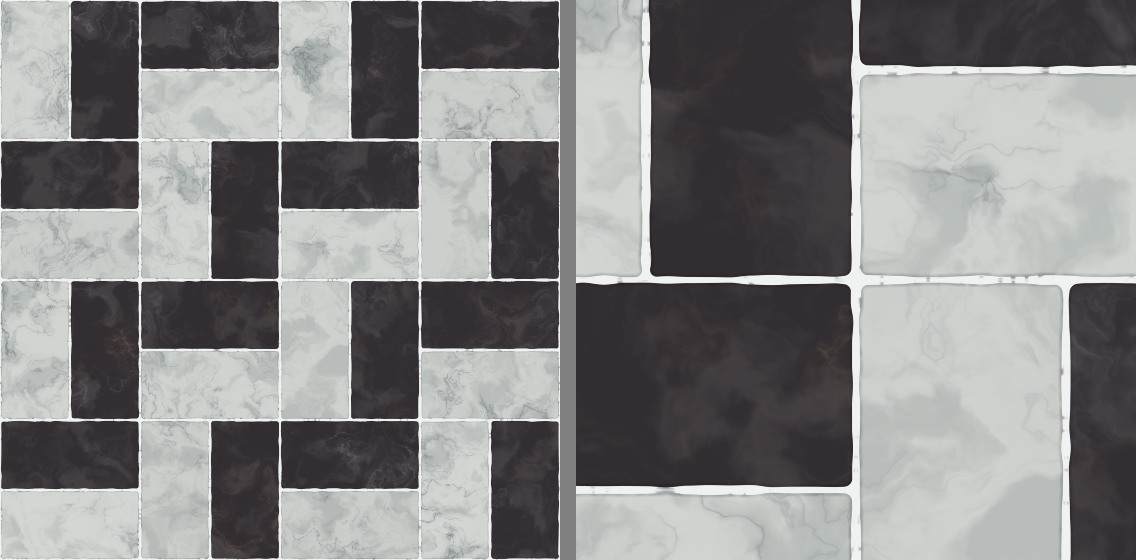
Left, the full canvas; right, a detail of the centre.
A WebGL 1 fragment shader for this texture:

```glsl
precision highp float;

uniform vec2 u_resolution;

const float CELLS = 4.0;             // square tile pairs across and down
const float JOINT = 0.0095;          // half joint width, in cells
const float CORNER = 0.018;          // tile corner radius, in cells
const float WOBBLE = 0.007;          // unevenness of the tile edges, in cells
const float RIM_WIDTH = 0.010;       // shaded band along the tile edge, in cells
const float NOISE_PERIOD = 256.0;
const float EDGE_PERIOD = 80.0;
const float SPECK_PERIOD = 256.0;

const vec3 JOINT_COLOR = vec3(0.94, 0.95, 0.95);
const vec3 SPECK_COLOR = vec3(0.46, 0.45, 0.47);
const vec3 LIGHT_BASE = vec3(0.815, 0.825, 0.812);
const vec3 LIGHT_SHADE = vec3(0.725, 0.745, 0.735);
const vec3 LIGHT_VEIN = vec3(0.47, 0.50, 0.51);
const vec3 DARK_BASE = vec3(0.195, 0.178, 0.192);
const vec3 DARK_SHADE = vec3(0.265, 0.245, 0.255);
const vec3 DARK_VEIN = vec3(0.48, 0.46, 0.48);
const vec3 DARK_VEIN_WARM = vec3(0.42, 0.35, 0.31);

float hash(vec2 p) {
  vec3 q = fract(p.xyx * 0.1031);
  q += dot(q, q.yzx + 33.33);
  return fract((q.x + q.y) * q.z);
}

// Value noise that wraps after a whole number of lattice steps
float noise(vec2 p, float period) {
  vec2 i = floor(p);
  vec2 f = fract(p);
  f = f * f * (3.0 - 2.0 * f);
  vec2 a = mod(i, period);
  vec2 b = mod(i + 1.0, period);
  return mix(mix(hash(a), hash(vec2(b.x, a.y)), f.x),
             mix(hash(vec2(a.x, b.y)), hash(b), f.x), f.y);
}

float fbm(vec2 p) {
  float sum = 0.0;
  float amplitude = 0.5;
  for (int i = 0; i < 5; i++) {
    sum += amplitude * noise(p, NOISE_PERIOD);
    p = mat2(1.6, 1.2, -1.2, 1.6) * p + 7.3;
    amplitude *= 0.5;
  }
  return sum / 0.97;
}

float roundedBox(vec2 p, vec2 halfSize, float radius) {
  vec2 q = abs(p) - halfSize + radius;
  return length(max(q, 0.0)) + min(max(q.x, q.y), 0.0) - radius;
}

// Thin line with a soft halo where the field crosses its middle value
float veinLine(float field) {
  float ridge = abs(field - 0.5);
  return 0.75 * exp(-ridge * 55.0) + 0.25 * exp(-ridge * 14.0);
}

vec3 marble(vec2 p, float dark, float strength) {
  vec2 warp = vec2(fbm(p * 4.0), fbm(p * 4.0 + 37.0)) - 0.5;
  float cloud = fbm(p * 5.0 + warp * 2.5 + 11.0);
  float mask = smoothstep(0.42, 0.68, fbm(p * 3.0 + 53.0));
  float broad = veinLine(fbm(p * 2.6 + warp * 2.4 + 91.0));
  float fine = veinLine(fbm(p * 6.0 + warp * 3.0 + 23.0));
  float vein = strength * (broad * (0.25 + 0.75 * mask) + 0.6 * fine * mask);

  vec3 light = mix(LIGHT_SHADE, LIGHT_BASE, smoothstep(0.28, 0.54, cloud));
  light = mix(light, LIGHT_VEIN, min(0.62 * vein, 0.8));
  vec3 black = mix(DARK_BASE, DARK_SHADE, smoothstep(0.46, 0.74, cloud));
  float warmth = smoothstep(0.4, 0.6, noise(p * 1.5 + 5.0, NOISE_PERIOD));
  vec3 veinColor = mix(DARK_VEIN, DARK_VEIN_WARM, warmth);
  black = mix(black, veinColor, min(0.52 * vein, 0.8));
  return mix(light, black, dark);
}

void main() {
  vec2 uv = gl_FragCoord.xy / u_resolution;
  float pixel = CELLS / min(u_resolution.x, u_resolution.y);

  // Basket weave: alternate cells swap axes, each split into light and dark
  vec2 cell = floor(uv * CELLS);
  vec2 local = fract(uv * CELLS);
  if (mod(cell.x + cell.y, 2.0) < 0.5) local = local.yx;
  float dark = step(0.5, local.x);
  local.x -= 0.5 * dark;

  // Tile outline with slightly uneven edges
  float wobble = WOBBLE * (noise(uv * EDGE_PERIOD, EDGE_PERIOD) - 0.5);
  float d = roundedBox(local - vec2(0.25, 0.5), vec2(0.25, 0.5) - JOINT, CORNER) + wobble;
  float tile = 1.0 - smoothstep(-0.6 * pixel, 0.6 * pixel, d);

  // Stone, varied from tile to tile
  vec2 id = cell * vec2(2.0, 1.0) + vec2(dark, 0.0);
  vec2 seed = vec2(hash(id + 3.0), hash(id + 71.0));
  float strength = mix(0.4, 1.15, hash(id + 19.0));
  vec3 stone = marble(local + seed * 20.0, dark, strength);
  stone *= 0.98 + 0.04 * hash(id + 43.0);

  // Worn rim and specks along the joint
  float grit = noise(uv * SPECK_PERIOD, SPECK_PERIOD);
  float rim = smoothstep(-RIM_WIDTH, 0.0, d);
  stone *= 1.0 - rim * (0.08 + 0.16 * grit);
  float speck = smoothstep(0.70, 0.92, grit) * (1.0 - smoothstep(0.0, JOINT, d));
  vec3 joint = mix(JOINT_COLOR, SPECK_COLOR, 0.75 * speck);

  gl_FragColor = vec4(mix(joint, stone, tile), 1.0);
}
```
